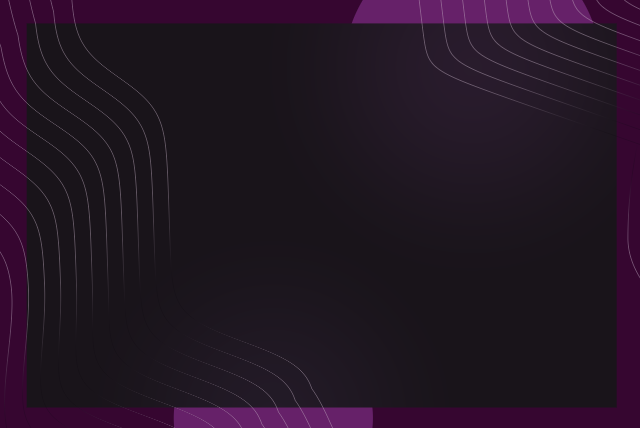
Give the GLSL for this background, as a WebGL 1 fragment shader.

```glsl
precision highp float;
// Dark glass panel on a plum frame: two violet discs peek out behind it and
// glow softly through it, while families of fine contour lines flow across.
// Each line is one base curve x(y), shifted and stretched by its index.

uniform vec2 u_resolution;

// Layout grid: the canvas spans GRID units, with y measured down from the top
const vec2 GRID = vec2(768.0, 512.0);
const vec2 PANEL_MIN = vec2(32.0, 28.0);
const vec2 PANEL_MAX = vec2(740.0, 487.5);
const vec2 TOP_DISC = vec2(567.0, 80.0);
const float TOP_RADIUS = 154.0;
const vec2 LOW_DISC = vec2(328.0, 500.0);
const float LOW_RADIUS = 119.5;

const vec3 FRAME_COLOR = vec3(0.21, 0.025, 0.19);
const vec3 DISC_COLOR = vec3(0.40, 0.13, 0.41);
const vec3 PANEL_COLOR = vec3(0.098, 0.078, 0.102);
const vec3 TOP_GLOW = vec3(0.062, 0.030, 0.072);
const vec3 LOW_GLOW = vec3(0.038, 0.024, 0.050);
const vec3 LINE_LIGHT = vec3(0.78, 0.70, 0.78);
const vec3 LINE_DARK = vec3(0.04, 0.02, 0.05);

const float LINE_WIDTH = 0.9;
const float LIGHT_ALPHA = 0.48;
const float DARK_ALPHA = 0.22;
const int LEFT_LINES = 13;
const int RIGHT_LINES = 11;

float logistic(float z) {
  return 1.0 / (1.0 + exp(-clamp(z, -40.0, 40.0)));
}

// Vertical line with two S-bends, the lower one wider
float leftCurve(float y) {
  float upper = 110.0 * logistic((y - 93.0) / 20.0);
  float lower = 170.0 * logistic((y - 409.0) / 16.0);
  float drift = 0.03 * (y - 93.0) + 0.18 * min(y, 0.0) + 0.4 * max(y - 465.0, 0.0);
  return 88.0 + upper + lower + drift;
}

// Position along the base curve for line i of the left family
float leftPhase(float y, float i) {
  return y - 14.0 * i - 0.003 * i * i * i * i;
}

float leftLine(float y, float i) {
  float spacing = 18.5 + 3.5 * (1.0 - smoothstep(0.0, 190.0, y))
                + 1.5 * smoothstep(340.0, 500.0, y);
  return leftCurve(leftPhase(y, i)) - spacing * i;
}

// Steep line that rounds a corner into a shallow slope
float rightLine(float y, float i) {
  float phase = y + 9.0 * i;
  float bend = 8.0 * log(1.0 + exp(clamp((phase - 84.0) / 8.0, -40.0, 40.0)));
  return 503.0 + 0.12 * phase + 2.75 * bend + 25.0 * i;
}

// Shallow bulge beside the right edge
float tailLine(float y) {
  float d = y - 285.0;
  return 753.5 + d * d * (d > 0.0 ? 0.0065 : 0.0009);
}

// Coverage of a line, from its horizontal offset and its slope dx/dy
float stroke(float dx, float slope, float px) {
  float dist = abs(dx) * inversesqrt(1.0 + slope * slope);
  return clamp((0.5 * LINE_WIDTH - dist) / px + 0.5, 0.0, 1.0);
}

vec3 drawLine(vec3 color, float coverage, float light) {
  color = mix(color, LINE_DARK, coverage * DARK_ALPHA * (1.0 - light));
  return mix(color, LINE_LIGHT, coverage * LIGHT_ALPHA * light);
}

float disc(vec2 p, vec2 center, float radius, float px) {
  return clamp((radius - length(p - center)) / px + 0.5, 0.0, 1.0);
}

float glow(vec2 p, vec2 center, float reach) {
  return 1.0 - smoothstep(0.0, reach, length(p - center));
}

void main() {
  vec2 uv = gl_FragCoord.xy / u_resolution;
  vec2 p = vec2(uv.x, 1.0 - uv.y) * GRID;
  float px = GRID.y / u_resolution.y;

  // Frame and discs
  float discs = max(disc(p, TOP_DISC, TOP_RADIUS, px), disc(p, LOW_DISC, LOW_RADIUS, px));
  vec3 color = mix(FRAME_COLOR, DISC_COLOR, discs);

  // Panel with the blurred discs showing through
  vec3 panel = PANEL_COLOR + TOP_GLOW * glow(p, TOP_DISC, 270.0)
             + LOW_GLOW * glow(p, LOW_DISC, 240.0);
  vec2 inset = min(p - PANEL_MIN, PANEL_MAX - p);
  color = mix(color, panel, clamp(min(inset.x, inset.y) / px + 0.5, 0.0, 1.0));

  // Left family, fading to dark between its two bends
  for (int k = 0; k < LEFT_LINES; k++) {
    float i = float(k);
    float x = leftLine(p.y, i);
    float t = leftPhase(p.y, i);
    float light = 1.0 - smoothstep(190.0, 340.0, t) + smoothstep(375.0, 450.0, t);
    color = drawLine(color, stroke(p.x - x, leftLine(p.y + 0.5, i) - x, px * 1.0), light);
  }

  // Right family, fading along its shallow slope
  for (int k = 0; k < RIGHT_LINES; k++) {
    float i = float(k);
    float x = rightLine(p.y, i);
    float slope = 2.0 * (rightLine(p.y + 0.5, i) - x);
    float light = 1.0 - smoothstep(95.0, 160.0, p.y + 9.0 * i);
    color = drawLine(color, stroke(p.x - x, slope, px), light);
  }

  // Tail at the right edge
  float tail = tailLine(p.y);
  float tailSlope = 2.0 * (tailLine(p.y + 0.5) - tail);
  float tailCoverage = stroke(p.x - tail, tailSlope, px) * smoothstep(170.0, 200.0, p.y);
  color = drawLine(color, tailCoverage, smoothstep(205.0, 300.0, p.y));

  gl_FragColor = vec4(color, 1.0);
}
```
